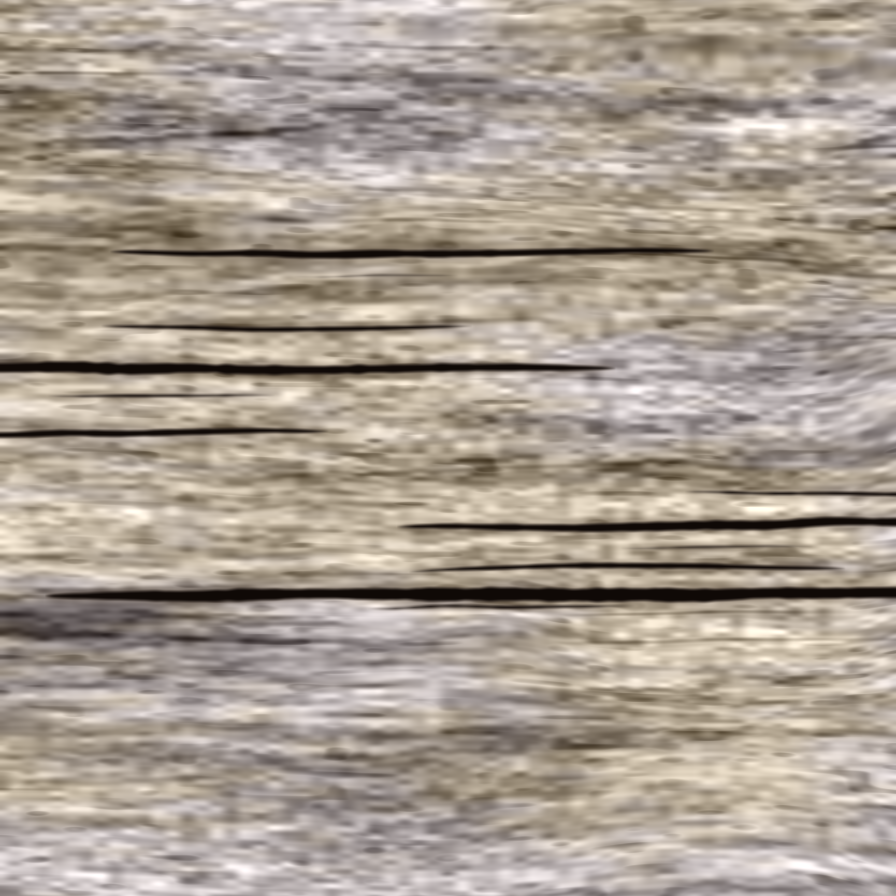
A WebGL 2 fragment shader for this texture:

```glsl
#version 300 es
precision highp float;
// Weathered timber with horizontal grain: stretched value noise builds streaks,
// speckle and hairlines over warm and cool stains, then a loop of tapering
// cracks with soft edges is cut into the surface.

uniform vec2 u_resolution;
out vec4 fragColor;

// Surface tone and tint (tint is added to the grey tone)
const float MEAN_TONE = 0.695;
const vec3 WARM_TINT = vec3(0.004, -0.048, -0.130);
const vec3 COOL_TINT = vec3(-0.004, -0.036, -0.034);

// Strength of each grain layer
const float BROAD_AMOUNT = 0.17;
const float BAND_AMOUNT = 0.18;
const float STREAK_AMOUNT = 0.23;
const float FIBRE_AMOUNT = 0.25;
const float SPECKLE_AMOUNT = 0.24;
const float HAIRLINE_AMOUNT = 0.17;
const float FLECK_AMOUNT = 0.15;

// Cracks, from the largest to the smallest
const int CRACK_COUNT = 12;
const float CRACK_LENGTH = 0.55;      // half length of the first
const float CRACK_WIDTH = 0.0066;     // half width of the first
const float LENGTH_DECAY = 0.85;
const float WIDTH_DECAY = 0.82;
const float CRACK_BASE = 0.315;       // lowest crack height
const float CRACK_SPAN = 0.42;
const float CRACK_SOFTNESS = 0.0026;
const vec3 CRACK_COLOR = vec3(0.06, 0.035, 0.025);
const vec3 RIM_COLOR = vec3(0.34, 0.28, 0.23);

// Integer hash of a lattice cell, 0 to 1
float hash(ivec2 cell) {
    uvec2 q = uvec2(cell) * uvec2(1597334673u, 3812015801u);
    uint h = (q.x ^ q.y) * 1597334673u;
    h = (h ^ (h >> 15)) * 2246822519u;
    h ^= h >> 13;
    return float(h >> 8) / 16777216.0;
}

float noise(vec2 p) {
    ivec2 cell = ivec2(floor(p));
    vec2 f = fract(p);
    f = f * f * (3.0 - 2.0 * f);
    float low = mix(hash(cell), hash(cell + ivec2(1, 0)), f.x);
    float high = mix(hash(cell + ivec2(0, 1)), hash(cell + ivec2(1, 1)), f.x);
    return mix(low, high, f.y);
}

float signedNoise(vec2 p) { return noise(p) - 0.5; }

// Grey tone of the grain
float grainTone(vec2 p) {
    float rough = smoothstep(0.3, 0.7, noise(p * vec2(2.5, 7.0) + 31.0));
    vec2 slanted = p + vec2(0.0, 0.12 * p.x * rough * 0.2);

    float tone = MEAN_TONE;
    tone += BROAD_AMOUNT * signedNoise(p * vec2(2.0, 8.0) + 3.0);
    tone += BAND_AMOUNT * signedNoise(p * vec2(2.5, 34.0) + 57.0);
    tone += STREAK_AMOUNT * signedNoise(p * vec2(7.0, 85.0) + 101.0);
    tone += FIBRE_AMOUNT * mix(1.15, 0.8, rough)
          * signedNoise(slanted * vec2(19.0, 150.0) + 211.0);
    tone += SPECKLE_AMOUNT * mix(0.75, 1.25, rough)
          * signedNoise(slanted * vec2(62.0, 185.0) + 307.0);

    // Long thin lines along the contours of stretched noise
    float contour = abs(signedNoise(p * vec2(1.6, 30.0) + 401.0));
    float hairMask = smoothstep(0.45, 0.75, noise(p * vec2(4.0, 17.0) + 503.0));
    tone -= HAIRLINE_AMOUNT * hairMask * (1.0 - smoothstep(0.0, 0.09, contour));

    // Short dark flecks
    float fleck = noise(slanted * vec2(24.0, 120.0) + 601.0);
    tone -= FLECK_AMOUNT * smoothstep(0.72, 0.95, fleck);
    return tone;
}

// Returns crack depth in x and the darker rim around it in y
vec2 cracks(vec2 p) {
    float soft = max(CRACK_SOFTNESS, 1.0 / u_resolution.y);
    vec2 result = vec2(0.0);
    for (int i = 0; i < CRACK_COUNT; i++) {
        float k = float(i);
        float row = k * 19.0 + 0.5;
        float height = CRACK_BASE + CRACK_SPAN * pow(fract(0.12 + k * 0.618), 1.4);
        float along = (p.x - fract(0.6 + k * 0.62)) / (CRACK_LENGTH * pow(LENGTH_DECAY, k));
        float taper = max(0.0, 1.0 - along * along);

        float bend = 0.016 * signedNoise(vec2(p.x * 3.0, row))
                   + 0.004 * signedNoise(vec2(p.x * 14.0, row + 5.0));
        float ragged = 0.65 + 0.5 * noise(vec2(p.x * 8.0, row + 9.0))
                     + 0.35 * noise(vec2(p.x * 75.0, row + 13.0));
        float width = CRACK_WIDTH * pow(WIDTH_DECAY, k) * sqrt(taper) * ragged;

        float gap = abs(p.y - height - bend);
        float present = smoothstep(0.0, 0.0016, width);
        float depth = present * (1.0 - smoothstep(width - soft, width + soft, gap));
        float rim = present * exp(-max(gap - width, 0.0) / 0.004);
        result = max(result, vec2(depth, rim));
    }
    return result;
}

void main() {
    vec2 p = gl_FragCoord.xy / u_resolution;

    // Gentle waviness of the grain
    vec2 wood = p;
    wood.y += 0.016 * signedNoise(p * vec2(2.5, 5.0) + 71.0)
            + 0.004 * signedNoise(p * vec2(11.0, 24.0) + 83.0);

    // Warm and cool stains with frayed borders
    float stain = 0.65 * noise(wood * vec2(2.6, 7.0) + 17.0)
                + 0.35 * noise(wood * vec2(14.0, 60.0) + 43.0);
    vec3 tint = mix(COOL_TINT, WARM_TINT, smoothstep(0.25, 0.75, stain));
    vec3 color = vec3(grainTone(wood)) + tint;

    vec2 crack = cracks(p);
    color = mix(color, RIM_COLOR, 0.4 * crack.y);
    color = mix(color, CRACK_COLOR, crack.x);
    fragColor = vec4(clamp(color, 0.0, 1.0), 1.0);
}
```
